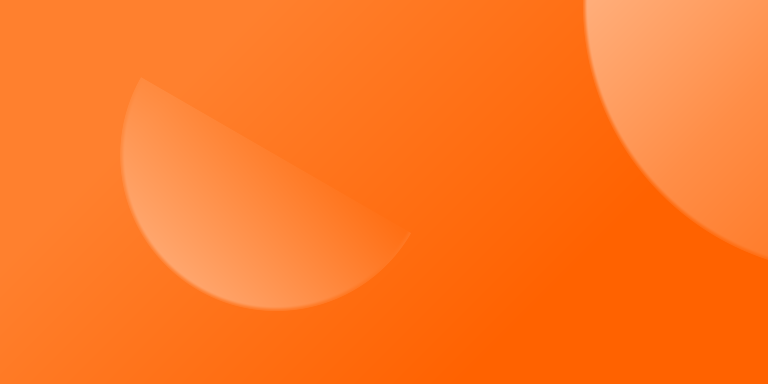
A Shadertoy shader for this background:

```glsl
// Orange diagonal gradient carrying two translucent white shapes: a tilted
// half disc at the left and a large disc cut by the upper right corner.
// Shapes are distance functions; each veil fades linearly and has a soft rim.

// Background: colours and their stops along the falling diagonal
const vec3 LIGHT_ORANGE = vec3(1.0, 0.502, 0.180);
const vec3 DEEP_ORANGE = vec3(1.0, 0.384, 0.0);
const float GRADIENT_START = 0.70;
const float GRADIENT_END = 2.20;

// Half disc: lengths in canvas heights
const vec2 HALF_CENTER = vec2(0.719, 0.596);
const float HALF_RADIUS = 0.406;
const vec2 HALF_NORMAL = vec2(-0.5, -0.866);  // from the chord into the shape
const vec2 HALF_FADE_DIR = vec2(-0.6, -0.8);  // towards the bright side
const float HALF_BASE_ALPHA = 0.045;
const float HALF_FADE_SLOPE = 0.76;

// Large disc
const vec2 DISC_CENTER = vec2(2.216, 0.987);
const float DISC_RADIUS = 0.698;
const float DISC_ALPHA = 0.42;
const float DISC_FADE_START = 1.59;
const float DISC_FADE_SLOPE = 0.23;

// Rim: a thin band of nearly even opacity along the arcs
const float RIM_WIDTH = 0.013;
const float RIM_ALPHA = 0.08;

float circleDistance(vec2 p, vec2 center, float radius) {
    return length(p - center) - radius;
}

// Smooth coverage of a shape, one pixel wide at its edge
float coverage(float dist, float pixel) {
    return 1.0 - smoothstep(-0.5 * pixel, 0.5 * pixel, dist);
}

// Blend the inner veil into the rim opacity near the arc
float rimmedAlpha(float veil, float arcDist) {
    float inside = smoothstep(0.0, RIM_WIDTH, -arcDist);
    return mix(RIM_ALPHA, veil, inside);
}

void mainImage(out vec4 fragColor, in vec2 fragCoord) {
    float pixel = 1.0 / iResolution.y;
    vec2 p = fragCoord * pixel;
    float diagonal = p.x + 1.0 - p.y;

    // Background
    float t = clamp((diagonal - GRADIENT_START) / (GRADIENT_END - GRADIENT_START), 0.0, 1.0);
    vec3 color = mix(LIGHT_ORANGE, DEEP_ORANGE, t);

    // Half disc
    vec2 q = p - HALF_CENTER;
    float arcDist = circleDistance(p, HALF_CENTER, HALF_RADIUS);
    float halfDist = max(arcDist, -dot(q, HALF_NORMAL));
    float halfVeil = max(HALF_BASE_ALPHA + HALF_FADE_SLOPE * dot(q, HALF_FADE_DIR), 0.015);
    float halfAlpha = rimmedAlpha(halfVeil, arcDist) * coverage(halfDist, pixel);
    color = mix(color, vec3(1.0), halfAlpha);

    // Large disc
    float discDist = circleDistance(p, DISC_CENTER, DISC_RADIUS);
    float discVeil = max(DISC_ALPHA - DISC_FADE_SLOPE * (diagonal - DISC_FADE_START), 0.0);
    float discAlpha = rimmedAlpha(discVeil, discDist) * coverage(discDist, pixel);
    color = mix(color, vec3(1.0), discAlpha);

    fragColor = vec4(color, 1.0);
}
```
